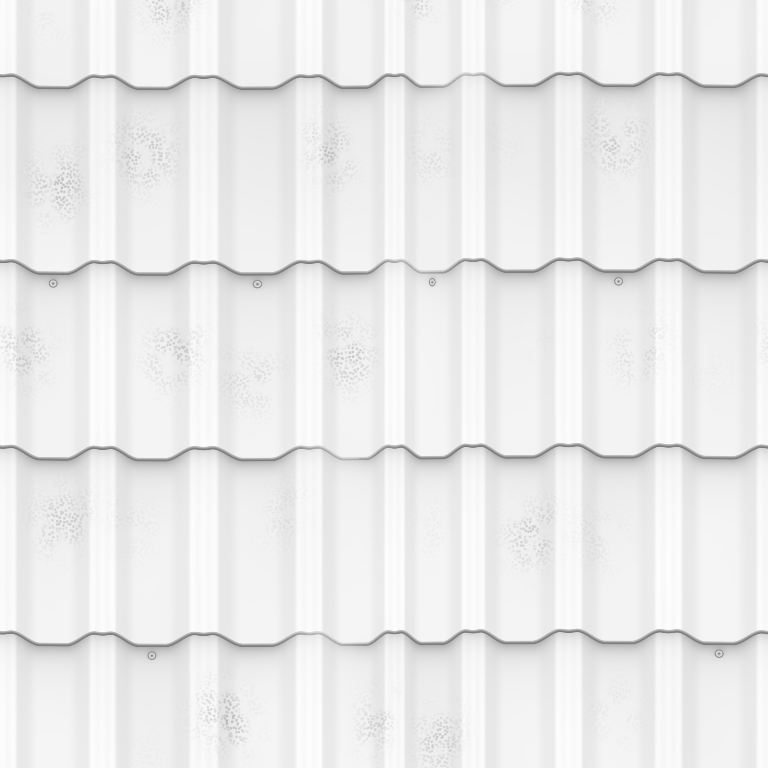
Write a Shadertoy shader that draws this texture.

```glsl
// White roof panels: four overlapping rows of eight ridged sheets.
// One warped coordinate gives ridges, another follows the wavy row edges;
// shadows, lips, screws and cellular speckle are shaded from those two.

const float TAU = 6.2831853;
const float COLUMNS = 8.0;
const float ROW_HEIGHT = 0.2418;
const float FIRST_EDGE = 0.887;
const float RIDGE_RISE = 0.0158;

vec3 hash3(vec2 cell) {
    vec3 h = fract(cell.xyx * vec3(0.1031, 0.1030, 0.0973));
    h += dot(h, h.yxz + 33.33);
    return fract((h.xxy + h.yzz) * h.zyx);
}

// Distance to the nearest scattered point, in cells
float cellular(vec2 p) {
    vec2 cell = floor(p);
    float nearest = 2.0;
    for (int j = -1; j <= 1; j++)
    for (int i = -1; i <= 1; i++) {
        vec2 id = cell + vec2(i, j);
        nearest = min(nearest, length(id + hash3(id).xy - p));
    }
    return nearest;
}

float bell(float x, float width) {
    return exp(-x * x / (width * width));
}

// Column coordinate with uneven spacing; integers lie on ridge centres
float columnCoord(float x) {
    float u = x;
    for (int i = 0; i < 4; i++) {
        float a = TAU * u;
        u = x - 0.0057 - 0.015 * sin(a) + 0.0053 * cos(a)
          + 0.0059 * sin(2.0 * a) - 0.0029 * cos(2.0 * a) - 0.0026 * sin(3.0 * a);
    }
    return u * COLUMNS;
}

// Height of the wavy edge over its valley; d is the offset from a ridge
float edgeRise(float d) {
    float hump = 1.0 - smoothstep(0.08, 0.37, abs(d));
    return RIDGE_RISE * hump - 0.0013 * bell(d, 0.06);
}

// Grey level across one ridge and its flanks
float panelTone(float d) {
    float w = abs(d);
    float flank = 1.0 - smoothstep(0.23, 0.35, w);
    float ridge = 1.0 - smoothstep(0.115, 0.155, w);
    float tone = mix(0.957, d < 0.0 ? 0.922 : 0.912, flank);
    return mix(tone, 0.98 + 0.008 * cos(d * 62.0), ridge);
}

// Worn stretch where an edge turns pale
float edgeStrength(float x, float row) {
    return 1.0 - 0.6 * bell(x - 0.51 - 0.09 * cos(1.2 * row), 0.055);
}

// Soft patches of wear, about one per sheet
float wearMask(vec2 q) {
    vec2 cell = floor(q);
    float mask = 0.0;
    for (int j = -1; j <= 1; j++)
    for (int i = -1; i <= 1; i++) {
        vec2 id = cell + vec2(i, j);
        vec3 h = hash3(vec2(mod(id.x, COLUMNS), id.y) + 17.0);
        vec2 offset = q - id - vec2(0.2 + 0.6 * h.x, 0.22 + 0.4 * h.y);
        mask += smoothstep(0.2, 0.9, h.z) * bell(length(offset / vec2(0.25, 0.16)), 1.0);
    }
    return min(mask, 1.0);
}

float speckle(vec2 p) {
    float grains = 1.0 - smoothstep(0.15, 0.55, cellular(p * 210.0));
    float clumps = 1.0 - smoothstep(0.25, 0.75, cellular(p * 36.0));
    return grains * clumps;
}

// Screw head with rim, pale washer and dark socket
float addScrew(float tone, vec2 offset, float px) {
    float r = length(offset);
    tone -= 0.08 * bell(length(offset - vec2(0.0, 0.002)), 0.007);
    tone = mix(tone, 0.58, 1.0 - smoothstep(0.0055 - px * 0.5, 0.0055 + px * 0.5, r));
    tone = mix(tone, 0.88, 1.0 - smoothstep(0.0040 - px * 0.5, 0.0040 + px * 0.5, r));
    return mix(tone, 0.52, bell(r, 0.0019));
}

void mainImage(out vec4 fragColor, in vec2 fragCoord) {
    vec2 p = fragCoord / iResolution.xy;
    float px = 1.0 / iResolution.y;

    // Sheet coordinates
    float u = columnCoord(p.x);
    float d = fract(u + 0.5) - 0.5;
    float v = (FIRST_EDGE + edgeRise(d) - 0.002 * sin(TAU * p.x) - p.y) / ROW_HEIGHT;
    float row = floor(v);
    float edgeRow = floor(v + 0.5);
    float column = mod(floor(u), COLUMNS);
    float below = (v - row) * ROW_HEIGHT;
    float slope = max(1.0, length(vec2(dFdx(v), dFdy(v))) * ROW_HEIGHT / px);
    float edge = (v - edgeRow) * ROW_HEIGHT / slope;

    // Panels with slow tonal drift
    float tone = panelTone(d);
    tone += 0.012 * (hash3(vec2(column, row) + 5.0).x - 0.5) * smoothstep(0.15, 0.3, abs(d));
    tone += 0.006 * sin(TAU * (p.x * 3.0 + sin(p.y * 9.0) * 0.2)) * sin(TAU * p.y * 2.0 + 1.0);
    tone -= 0.016 * bell(v - 0.4, 0.5);

    // Speckled wear
    float wear = wearMask(vec2(u, v));
    tone -= wear * (0.012 + 0.17 * speckle(p));

    // Shadow beneath the overlapping row
    float valley = smoothstep(0.05, 0.35, abs(d));
    float shadow = 0.28 * exp(-below / 0.0095) + 0.05 * exp(-below / 0.055);
    tone -= shadow * mix(0.55, 1.0, valley) * edgeStrength(p.x, row);

    // Screws in chosen valleys of alternate rows
    bool fastened = (row == 1.0 && mod(column, 2.0) == 0.0)
                 || (row == 3.0 && mod(column, 6.0) == 1.0);
    if (fastened) tone = addScrew(tone, vec2((fract(u) - 0.5) / COLUMNS, 0.0135 - below), px);

    // Rolled lip: pale top, dark underside
    float lip = 1.0 - smoothstep(0.0022 - px * 0.4, 0.0022 + px * 0.5, abs(edge));
    float lipTone = mix(0.76, 0.49, smoothstep(-0.0022, 0.0014, edge));
    tone = mix(tone, lipTone, lip * edgeStrength(p.x, edgeRow));

    fragColor = vec4(vec3(clamp(tone, 0.0, 1.0)), 1.0);
}
```
